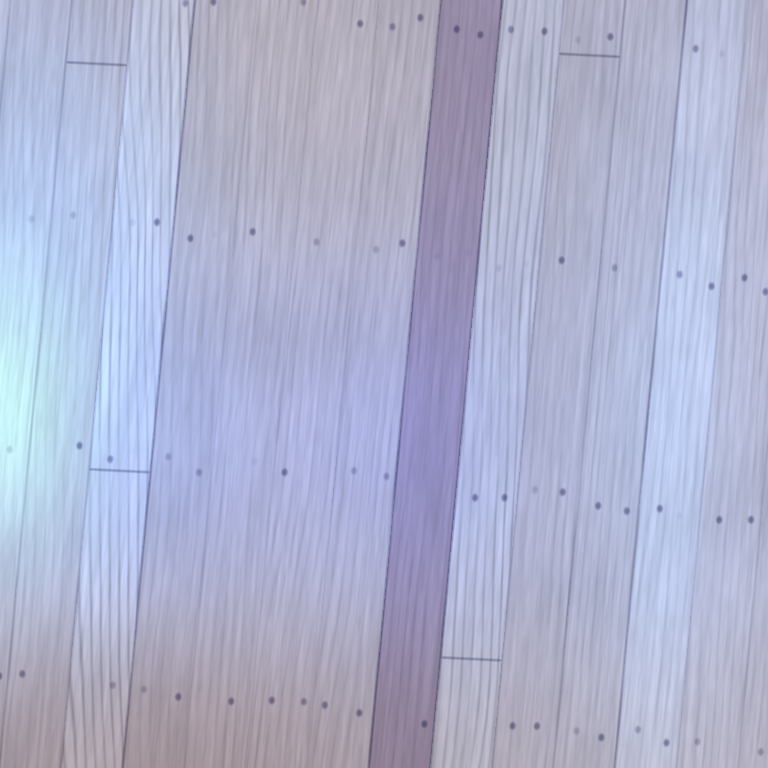
This texture is drawn by a WebGL 1 fragment shader. Its source:

```glsl
precision highp float;
// Pale strip-wood floor: slanted narrow planks with grain, seams, butt joints and
// rows of nail heads, lit by a cool glow at the left. Planks are cells along a
// sheared axis; grain is stretched value noise; light is a sum of soft blobs.

uniform vec2 u_resolution;

// Layout, in canvas units
const float SLANT = 0.094;         // sideways lean of the planks per unit height
const float PLANK_WIDTH = 0.0801;
const float DARK_EDGE = 0.574;     // left edge of plank 0 at the top
const float SEAM_WIDTH = 0.0019;
const float JOINT_WIDTH = 0.0019;
const float NAIL_PITCH = 0.302;
const float NAIL_OFFSET = 0.118;
const float NAIL_RADIUS = 0.0046;
const vec4 JOINT_PLANK = vec4(-6.0, -5.0, 1.0, 2.0);
const vec4 JOINT_HEIGHT = vec4(0.917, 0.387, 0.142, 0.928);

// Colours
const vec3 LILAC = vec3(0.695, 0.695, 0.785);
const vec3 BEIGE = vec3(0.700, 0.675, 0.720);
const vec3 WARM = vec3(0.635, 0.575, 0.595);
const vec3 PERIWINKLE = vec3(0.665, 0.700, 0.905);
const vec3 SKY = vec3(0.710, 0.800, 0.970);
const vec3 GLOW = vec3(0.800, 0.980, 1.000);
const vec3 DARK_TINT = vec3(0.835, 0.790, 0.860);
const vec3 PALE_TINT = vec3(1.035, 1.060, 1.065);
const vec3 SEAM_TINT = vec3(0.600, 0.590, 0.680);
const vec3 NAIL_TINT = vec3(0.640, 0.630, 0.730);

float hash(vec2 p) {
  vec3 q = fract(vec3(p.xyx) * 0.1031);
  q += dot(q, q.yzx + 33.33);
  return fract((q.x + q.y) * q.z);
}

float noise(vec2 p) {
  vec2 i = floor(p), f = fract(p);
  f = f * f * (3.0 - 2.0 * f);
  return mix(mix(hash(i), hash(i + vec2(1.0, 0.0)), f.x),
             mix(hash(i + vec2(0.0, 1.0)), hash(i + vec2(1.0, 1.0)), f.x), f.y);
}

// 1 when two plank numbers agree
float same(float a, float b) { return 1.0 - step(0.5, abs(a - b)); }

// Soft elliptical light
float blob(vec2 p, vec2 center, vec2 size) {
  vec2 d = (p - center) / size;
  return exp(-dot(d, d));
}

// Uneven light across the floor
vec3 lighting(vec2 p) {
  vec3 c = mix(LILAC, BEIGE, 0.9 * blob(p, vec2(0.40, 1.0), vec2(0.25, 0.35)));
  c = mix(c, BEIGE, 0.7 * (1.0 - smoothstep(0.0, 0.28, p.y)));
  c = mix(c, WARM, blob(p, vec2(0.20, -0.02), vec2(0.36, 0.22)));
  c = mix(c, PERIWINKLE, 0.85 * blob(p, vec2(0.21, 0.43), vec2(0.17, 0.20)));
  c = mix(c, PERIWINKLE, 0.80 * blob(p, vec2(0.51, 0.43), vec2(0.19, 0.22)));
  c = mix(c, SKY, 0.45 * blob(p, vec2(0.86, 0.45), vec2(0.14, 0.40)));
  c = mix(c, SKY, 0.95 * blob(p, vec2(0.03, 0.63), vec2(0.20, 0.35)));
  return mix(c, GLOW, blob(p, vec2(0.0, 0.47), vec2(0.10, 0.17)));
}

// Signed grain brightness; s is the across-plank position from 0 to 1
float grain(vec2 q, float s, float id, float bold) {
  float seed = hash(vec2(id, 7.0));
  vec2 shift = vec2(id * 13.7, seed * 40.0);
  float fibre = noise(q * vec2(240.0, 13.0) + shift) - 0.5;
  float pore = noise(q * vec2(420.0, 48.0) + shift) - 0.5;
  float warp = noise(vec2(s * 1.7, q.y * 4.0) + shift);
  float lean = (seed - 0.5) * 8.0 + 9.0 * same(id, -5.0);
  float rings = s * 6.5 + lean * q.y + 1.6 * warp;
  float line = pow(0.5 + 0.5 * cos(6.2832 * rings), 4.0) - 0.27;
  float wear = 0.35 + noise(q * vec2(35.0, 7.0) + shift);
  return 0.085 * fibre + 0.050 * pore - line * wear * mix(0.055, 0.16, bold);
}

void main() {
  vec2 p = gl_FragCoord.xy / u_resolution;
  float px = 1.0 / min(u_resolution.x, u_resolution.y);

  // Plank axes: q.x across, q.y along
  vec2 q = vec2(p.x - SLANT * (p.y - 1.0), p.y + SLANT * p.x);
  float across = (q.x - DARK_EDGE) / PLANK_WIDTH;
  float id = floor(across), s = fract(across);

  // Wood tone and grain of each plank
  float bold = max(same(id, 1.0), same(id, -5.0));
  float pale = max(bold, same(id, 4.0));
  vec3 color = lighting(p);
  color *= 1.0 + 0.05 * (hash(vec2(id, 3.0)) - 0.5);
  color *= mix(vec3(1.0), PALE_TINT, pale);
  color *= mix(vec3(1.0), DARK_TINT, same(id, 0.0));
  color *= 1.0 + grain(q, s, id, bold);
  color *= 1.0 + 0.05 * (noise(p * 9.0) - 0.5);

  // Seams, every fourth one deep
  float edge = floor(across + 0.5);
  float seamDist = abs(across - edge) * PLANK_WIDTH;
  float deep = max(same(mod(edge + 40.0, 4.0), 0.0), same(edge, 1.0));
  float depth = mix(0.15 + 0.35 * hash(vec2(edge, 11.0)), 0.75, deep);
  depth *= 0.6 + 0.6 * noise(vec2(edge * 5.3, q.y * 14.0));
  float marks = depth * (1.0 - smoothstep(0.0, SEAM_WIDTH + px, seamDist));

  // Butt joints
  for (int i = 0; i < 4; i++) {
    float d = abs(p.y - JOINT_HEIGHT[i] + 0.05 * (s - 0.5) * PLANK_WIDTH);
    float cut = 1.0 - smoothstep(0.0, JOINT_WIDTH + px, d);
    marks = max(marks, 0.65 * cut * same(id, JOINT_PLANK[i]));
  }
  color *= mix(vec3(1.0), SEAM_TINT, marks);

  // Nail heads, two cells per plank in each row
  float row = floor((q.y - NAIL_OFFSET) / NAIL_PITCH + 0.5);
  float slot = floor(across * 2.0);
  vec2 jitter = vec2(hash(vec2(slot, row)), hash(vec2(row + 50.0, slot))) - 0.5;
  vec2 nail = vec2((slot + 0.5 + 0.45 * jitter.x) * PLANK_WIDTH * 0.5 + DARK_EDGE,
                   row * NAIL_PITCH + NAIL_OFFSET + 0.024 * jitter.y);
  float head = 1.0 - smoothstep(0.3 * NAIL_RADIUS, NAIL_RADIUS + px, length((q - nail) * vec2(1.0, 0.8)));
  float shown = smoothstep(0.15, 0.7, hash(vec2(slot + 9.0, row + 21.0)));
  color *= mix(vec3(1.0), NAIL_TINT, head * shown);

  gl_FragColor = vec4(clamp(color, 0.0, 1.0), 1.0);
}
```
